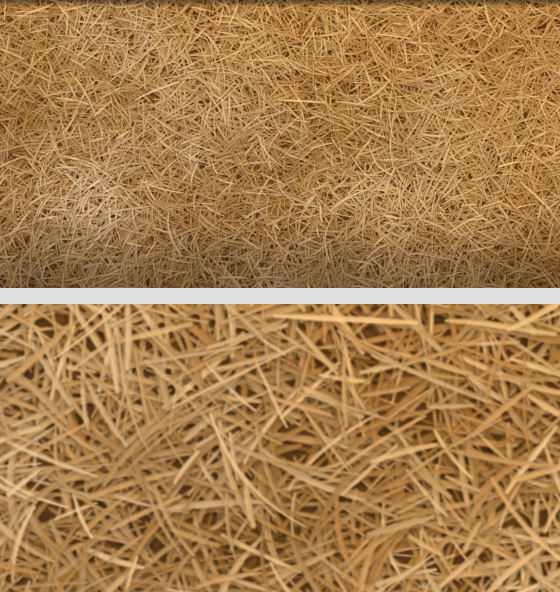
Top: the whole. Bottom: its middle third, enlarged.
Write a Shadertoy shader that draws this texture.

```glsl
// Dry straw: layers of thin, nearly straight golden stalks over a shaded bed.

const int LAYERS = 26;
const float EXPOSURE = 1.075;
const vec3 GAP   = vec3(0.34, 0.22, 0.095);
const vec3 BROWN = vec3(0.53, 0.35, 0.15);
const vec3 GOLD  = vec3(0.69, 0.49, 0.25);
const vec3 TAN   = vec3(0.77, 0.59, 0.37);
const vec3 PALE  = vec3(0.89, 0.74, 0.54);

vec4 hash4(vec2 p) {
    vec4 d = vec4(dot(p, vec2(127.1, 311.7)), dot(p, vec2(269.5, 183.3)),
                  dot(p, vec2(419.2, 371.9)), dot(p, vec2(73.7, 157.3)));
    return fract(sin(d) * 43758.5453);
}

float valueNoise(vec2 p) {
    vec2 i = floor(p), f = fract(p);
    f = f * f * (3.0 - 2.0 * f);
    float low  = mix(hash4(i).x, hash4(i + vec2(1, 0)).x, f.x);
    float high = mix(hash4(i + vec2(0, 1)).x, hash4(i + vec2(1, 1)).x, f.x);
    return mix(low, high, f.y);
}

float fbm(vec2 p) {
    return 0.55 * valueNoise(p) + 0.3 * valueNoise(p * 2.1 + 7.3)
         + 0.15 * valueNoise(p * 4.3 + 3.1);
}

// Colour ramp from the shaded gaps to sun-bleached stalks
vec3 strawRamp(float t) {
    vec3 c = mix(GAP, BROWN, smoothstep(0.0, 0.25, t));
    c = mix(c, GOLD, smoothstep(0.25, 0.5, t));
    c = mix(c, TAN, smoothstep(0.5, 0.72, t));
    return mix(c, PALE, smoothstep(0.72, 1.05, t));
}

// Stalk frame: x runs along the bent stalk, y across it
vec2 stalkSpace(vec2 p, float angle, float bend) {
    float c = cos(angle), s = sin(angle);
    vec2 q = vec2(c * p.x + s * p.y, c * p.y - s * p.x);
    q.y += bend * q.x * q.x;
    return q;
}

// Soft coverage of a stalk that tapers towards its ends
float stalkMask(vec2 q, float halfLen, float halfWidth, float blur) {
    float along = abs(q.x) / halfLen;
    float width = halfWidth * (1.0 - 0.4 * along * along);
    float across = 1.0 - smoothstep(-blur, blur, abs(q.y) - width);
    return across * (1.0 - smoothstep(-blur, blur, abs(q.x) - halfLen));
}

// Draws one scattered layer of stalks and their contact shadows
vec3 addLayer(vec3 col, vec2 p, float layer, float depth, float patchTone,
              float flow, float blur) {
    vec4 layerRnd = hash4(vec2(layer, 17.0));
    float size = mix(0.05, 0.1, layerRnd.x);
    vec2 g = p / size + layerRnd.yz * 10.0;
    vec2 cell = floor(g);
    for (int y = -1; y <= 1; y++) {
        for (int x = -1; x <= 1; x++) {
            vec2 id = cell + vec2(x, y);
            vec4 place = hash4(id + layer * 13.7);
            vec4 look = hash4(id + layer * 13.7 + 51.3);
            vec2 local = (g - id - place.xy) * size;
            float angle = flow + (place.z - 0.5) * 2.9;
            vec2 q = stalkSpace(local, angle, (look.x - 0.5) * 2.2);
            float halfLen = size * mix(0.35, 0.98, place.w);
            float halfWidth = mix(0.0019, 0.0044, look.y * look.y);

            float shadow = stalkMask(q + vec2(0.0, 0.002), halfLen, halfWidth * 2.2, 0.004);
            col *= 1.0 - 0.09 * shadow;

            float tone = 0.45 + 0.4 * depth + 0.5 * (look.z - 0.5) + patchTone;
            float roundness = 1.0 - 0.1 * smoothstep(-halfWidth, halfWidth, q.y);
            vec3 stalk = strawRamp(tone) * mix(0.9, 1.08, look.w) * roundness;
            col = mix(col, stalk, 0.9 * stalkMask(q, halfLen, halfWidth, blur));
        }
    }
    return col;
}

// Dim foreground and a narrow dark strip along the top
float edgeShade(float y) {
    float bottom = mix(0.74, 1.0, smoothstep(0.0, 0.3, y));
    float top = mix(1.0, 0.6, smoothstep(0.97, 1.0, y));
    return bottom * top;
}

void mainImage(out vec4 fragColor, in vec2 fragCoord) {
    vec2 p = fragCoord / iResolution.y;
    vec2 uv = fragCoord / iResolution.xy;
    float blur = max(1.0 / iResolution.y, 0.0024);

    // Broad patches of tone, direction and warmth
    float patchTone = 0.52 * (fbm(p * 3.2 + 4.0) - 0.5);
    float flow = 0.45 + 1.8 * (valueNoise(p * 1.7 + 21.0) - 0.5);
    float warmth = smoothstep(0.3, 0.95, 0.35 * uv.x + 0.45 * uv.y + 0.5 * fbm(p * 2.0 + 9.0));

    vec3 col = GAP * (0.85 + 0.3 * valueNoise(p * 60.0));
    for (int i = 0; i < LAYERS; i++) {
        float depth = float(i) / float(LAYERS - 1);
        col = addLayer(col, p, float(i), depth, patchTone, flow, blur);
    }

    col *= EXPOSURE * mix(vec3(1.0, 1.01, 1.06), vec3(1.03, 0.97, 0.83), warmth);
    col *= edgeShade(uv.y);
    fragColor = vec4(clamp(col, 0.0, 1.0), 1.0);
}
```
